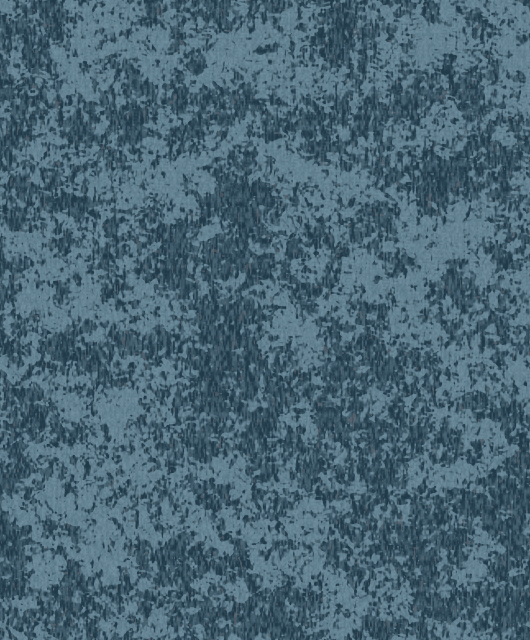
Give the GLSL for this texture, as a WebGL 2 fragment shader.

```glsl
#version 300 es
precision highp float;
// Mottled slate-blue wallpaper: ragged pale crumbs over a dark, vertically fibred ground.

uniform vec2 u_resolution;
out vec4 fragColor;

float hash(vec2 cell) {
    return fract(sin(dot(cell, vec2(127.1, 311.7))) * 43758.5453);
}

float valueNoise(vec2 p) {
    vec2 cell = floor(p);
    vec2 f = fract(p);
    f = f * f * (3.0 - 2.0 * f);
    float low = mix(hash(cell), hash(cell + vec2(1, 0)), f.x);
    float high = mix(hash(cell + vec2(0, 1)), hash(cell + vec2(1, 1)), f.x);
    return mix(low, high, f.y);
}

// Octaves grow slightly stronger as they get finer, so crumbs outweigh broad clouds.
float patchField(vec2 p) {
    float sum = 0.0, total = 0.0, weight = 1.0;
    mat2 turn = mat2(0.8, 0.6, -0.6, 0.8);
    p *= 11.0;
    for (int i = 0; i < 6; i++) {
        sum += weight * valueNoise(p);
        total += weight;
        weight *= 1.1;
        p = turn * p * 1.87 + 17.3;
    }
    return sum / total;
}

void main() {
    vec2 p = gl_FragCoord.xy / u_resolution.y;

    // Fibres: thin upright threads, with a finer woven grain
    float fibre = valueNoise(p * vec2(390.0, 125.0) + 40.0);
    float grain = valueNoise(p * vec2(480.0, 400.0) + 9.0);

    // Patches: bent clouds whose edges catch on the fibres
    vec2 bend = vec2(valueNoise(p * 50.0 + 5.0), valueNoise(p * 50.0 + 71.0)) - 0.5;
    float field = patchField(p + bend * 0.008) + (fibre - 0.5) * 0.07;
    float pale = smoothstep(0.445, 0.565, field);

    // Ground: dark threads between mid-blue ones
    float thread = smoothstep(0.12, 0.92, fibre * 0.75 + grain * 0.25);
    vec3 ground = mix(vec3(0.125, 0.225, 0.285), vec3(0.29, 0.40, 0.46), thread);

    // Flecks: sparse warm grey threads showing in the ground
    float fleck = smoothstep(0.80, 0.90, valueNoise(p * vec2(360.0, 125.0) + 150.0));
    ground = mix(ground, vec3(0.40, 0.42, 0.45), fleck * 0.55);

    // Paint: pale blue with a slight tooth
    vec3 paint = vec3(0.392, 0.512, 0.572) + (grain - 0.5) * 0.07 + (fibre - 0.5) * 0.05;

    fragColor = vec4(mix(ground, paint, pale), 1.0);
}
```
